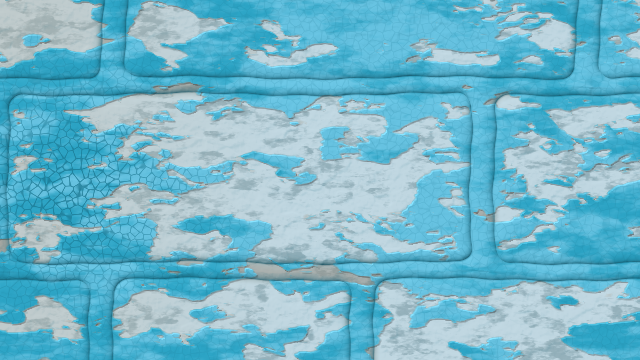
Write a Shadertoy shader that draws this texture.

```glsl
// A painted brick wall: three courses, staggered joints, blue paint flaking off pale plaster.
// Layered soft cellular noise decides where paint survives; a distance to the joints
// gives the relief, which is lit from the upper left. Units: canvas height = 1.

const vec3 PAINT_DEEP  = vec3(0.17, 0.64, 0.77);
const vec3 PAINT_LIGHT = vec3(0.40, 0.76, 0.88);
const vec3 PAINT_SHADE = vec3(0.09, 0.45, 0.55);
const vec3 PLASTER     = vec3(0.75, 0.84, 0.88);
const vec3 PLASTER_DIM = vec3(0.58, 0.69, 0.73);
const vec3 SAND        = vec3(0.66, 0.62, 0.56);
const vec2 LIGHT_DIR   = vec2(-0.6, 0.8);

// Broad zones of wear: centre, radius, paint gained (+) or lost (-)
const vec4 WEAR[11] = vec4[11](
    vec4(0.16, 0.50, 0.16,  0.25), vec4(0.72, 0.45, 0.28, -0.14),
    vec4(0.06, 0.90, 0.12, -0.24), vec4(0.48, 0.92, 0.09, -0.24),
    vec4(0.98, 0.93, 0.20,  0.16), vec4(1.36, 0.85, 0.08, -0.18),
    vec4(1.50, 0.60, 0.10, -0.13), vec4(1.66, 0.36, 0.12,  0.14),
    vec4(0.08, 0.03, 0.10,  0.18), vec4(0.62, 0.12, 0.13, -0.08),
    vec4(1.32, 0.06, 0.17, -0.17));

float hash(vec2 c) { return fract(sin(dot(c, vec2(127.1, 311.7))) * 43758.5); }
vec2 cellPoint(vec2 c) { return c + vec2(hash(c), hash(c + 57.3)); }

// Random cell values blended by closeness, 0..1
float softCells(vec2 p) {
    vec2 sum = vec2(0.0);
    for (int j = -1; j <= 1; j++)
    for (int i = -1; i <= 1; i++) {
        vec2 c = floor(p) + vec2(i, j);
        vec2 d = cellPoint(c) - p;
        sum += exp(-9.0 * dot(d, d)) * vec2(hash(c + 91.7), 1.0);
    }
    return sum.x / sum.y;
}

float layeredCells(vec2 p) {
    float total = 0.0, weight = 0.0, amp = 1.0;
    for (int i = 0; i < 4; i++) {
        total += amp * softCells(p);
        weight += amp;
        amp *= 0.62;
        p = p * 2.03 + 7.1;
    }
    return total / weight;
}

// Gap between the two nearest cell points: zero along the cracks
float crackGap(vec2 p) {
    float near1 = 9.0, near2 = 9.0;
    for (int j = -1; j <= 1; j++)
    for (int i = -1; i <= 1; i++) {
        float d = distance(cellPoint(floor(p) + vec2(i, j)), p);
        near2 = min(near2, max(near1, d));
        near1 = min(near1, d);
    }
    return near2 - near1;
}

// Distance to the brick outline: positive on brick, negative in mortar
float brickEdge(vec2 p) {
    p += 0.004 * sin(p.yx * vec2(17.0, 9.0)) + 0.002 * sin(p.yx * vec2(53.0, 41.0) + 2.0);
    float course = (p.y - 0.248) / 0.514;
    float row = floor(course);
    vec2 spacing = row < 0.0 ? vec2(0.282, 0.725)      // first joint, pitch
                 : row < 1.0 ? vec2(-0.01, 1.35) : vec2(0.317, 1.317);
    float joint = clamp(round((p.x - spacing.x) / spacing.y), 0.0, 1.0);
    vec2 away = vec2(abs(p.x - spacing.x - spacing.y * joint),
                     abs(fract(course + 0.5) - 0.5) * 0.514);
    const float corner = 0.04;
    vec2 q = corner - (away - vec2(0.033, 0.023));
    return corner - length(max(q, 0.0)) - min(max(q.x, q.y), 0.0);
}

// Grooves beside a raised mortar bead, with lumpy paint
float wallHeight(vec2 p) {
    float groove = exp(-abs(brickEdge(p)) / 0.011);
    return 0.16 * softCells(p * vec2(28.0, 42.0)) + 0.05 * softCells(p * 110.0) - groove;
}

// Positive where paint remains
float paintField(vec2 p, float edge) {
    vec2 warped = p + 0.008 * sin(p.yx * vec2(31.0, 23.0) + vec2(0.0, 1.7));
    float field = layeredCells(warped * vec2(5.5, 13.0)) - 0.49;
    field += 0.20 * exp(-max(edge, 0.0) / 0.024);
    for (int i = 0; i < 11; i++) {
        vec2 d = (p - WEAR[i].xy) * vec2(0.75, 1.2) / WEAR[i].z;
        field += WEAR[i].w * exp(-dot(d, d));
    }
    return field;
}

void mainImage(out vec4 fragColor, in vec2 fragCoord) {
    vec2 p = fragCoord / iResolution.y;
    float pixel = 1.0 / iResolution.y;
    float edge = brickEdge(p);

    // Paint cover here and one flake thickness towards the light
    float field = paintField(p, edge);
    float soft = clamp(fwidth(field), 0.004, 0.06);
    vec2 lit = p + LIGHT_DIR * 0.005;
    float cover = smoothstep(-soft, soft, field);
    float coverLit = smoothstep(-soft, soft, paintField(lit, brickEdge(lit)));

    // Bare plaster: mottled, warmer to the left, sandy next to flakes
    float mottle = layeredCells(p * vec2(16.0, 34.0) + 31.0);
    vec3 bare = mix(PLASTER_DIM, PLASTER, smoothstep(0.22, 0.52, mottle));
    bare = mix(bare, SAND + 0.08, 0.35 * (1.0 - smoothstep(0.0, 0.9, p.x)));
    bare = mix(bare, SAND, 0.35 * smoothstep(-0.035, 0.0, field));
    bare = mix(bare, SAND * 0.85, 0.5 - 0.5 * smoothstep(-0.01, 0.02, edge));
    bare *= 1.0 - 0.3 * max(coverLit - cover, 0.0);

    // Paint: brighter mid-wall, brushed tone, crackle in the left brick
    vec2 fromMiddle = (p - vec2(1.0, 0.55)) / vec2(0.8, 0.6);
    float tone = layeredCells(p * vec2(7.0, 18.0) + 83.0) + 0.4 * exp(-dot(fromMiddle, fromMiddle));
    vec3 paint = mix(PAINT_DEEP, PAINT_LIGHT, smoothstep(0.45, 0.9, tone));
    vec2 fromCrackle = (p - vec2(0.2, 0.48)) / vec2(0.30, 0.24);
    float crackle = 0.12 + 0.6 * exp(-dot(fromCrackle, fromCrackle));
    float crack = 1.0 - smoothstep(0.02, 0.08 + 45.0 * pixel, crackGap(p * 45.0));
    paint = mix(paint, PAINT_SHADE, crack * crackle);
    paint += 0.14 * max(cover - coverLit, 0.0);

    // Relief and groove shadow
    vec3 color = mix(bare, paint, cover);
    float slope = wallHeight(p) - wallHeight(p + LIGHT_DIR * 0.006);
    float shadow = clamp(-slope * 1.2, 0.0, 0.75) + 0.25 * exp(-abs(edge) / 0.006);
    color = mix(color, PAINT_SHADE * mix(0.9, 0.6, shadow), shadow);
    color += 0.16 * clamp(slope, 0.0, 0.8);
    fragColor = vec4(clamp(color, 0.0, 1.0), 1.0);
}
```
